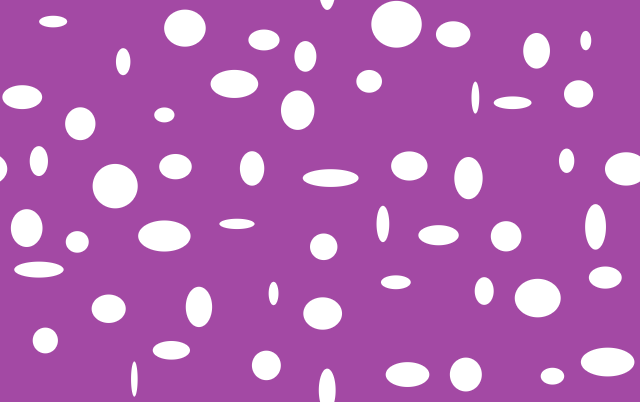
Give the GLSL for this pattern, as a Shadertoy shader.

```glsl
const vec2 CELLS = vec2(9.0, 6.0);

// Approximate signed distance to an axis-aligned ellipse
float ellipseDistance(vec2 p, vec2 radii) {
    float k = length(p / radii);
    float slope = length(p / (radii * radii));
    return (k - 1.0) * (k + 1e-4) / (slope + 1e-4);
}

// Half-axes in canvas heights, spread evenly from thin to broad
vec2 spotRadii(float index) {
    vec2 s = 2.0 * fract((index + 0.5) * vec2(0.618, 0.7321)) - 1.0;
    return vec2(0.038, 0.0356) + vec2(0.015, 0.0125) * s + vec2(0.017, 0.011) * s * s * s;
}

// Spot centre inside its cell, in cell units
vec2 spotCentre(vec2 id, float index, vec2 radiiInCells) {
    vec2 random = fract(sin((index + 1.0) * vec2(12.99, 78.23)) * 4375.5);
    vec2 room = max(0.46 - radiiInCells, 0.0);
    vec2 rowColumnShift = 0.2 * sin(2.4 * id.yx + vec2(0.5, 1.7));
    return 0.5 + (2.0 * random - 1.0) * room + rowColumnShift;
}

void mainImage(out vec4 fragColor, in vec2 fragCoord) {
    vec2 cellSize = vec2(iResolution.x / iResolution.y, 1.0) / CELLS;
    vec2 grid = fragCoord / iResolution.xy * CELLS;
    float nearest = 1.0;

    // Nearest spot among the neighbouring cells, with wrapped ids
    for (int y = -1; y <= 1; y++) {
        for (int x = -1; x <= 1; x++) {
            vec2 cell = floor(grid) + vec2(x, y);
            vec2 id = mod(cell, CELLS);
            float index = id.y + CELLS.y * id.x;
            vec2 radii = spotRadii(index);
            vec2 centre = cell + spotCentre(id, index, radii / cellSize);
            nearest = min(nearest, ellipseDistance((grid - centre) * cellSize, radii));
        }
    }

    // One-pixel soft edge
    float spot = clamp(0.5 - nearest * iResolution.y, 0.0, 1.0);
    vec3 purple = vec3(0.64, 0.287, 0.643);
    fragColor = vec4(mix(purple, vec3(1.0), spot), 1.0);
}
```
